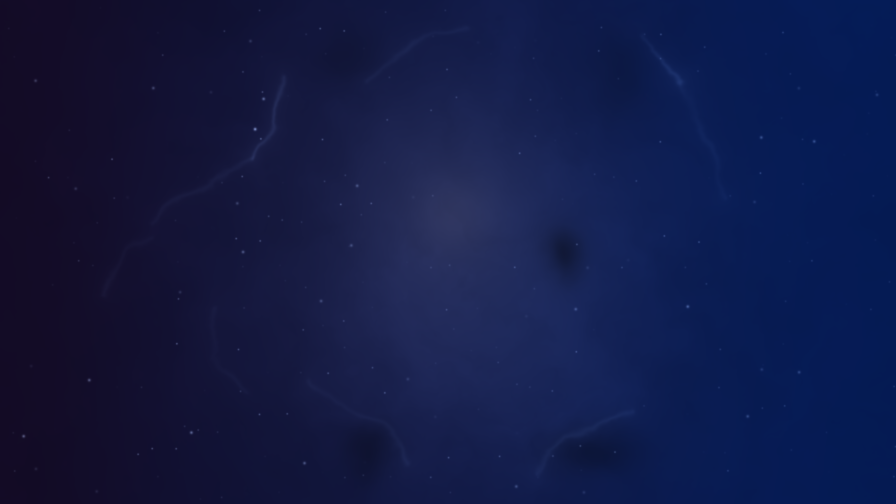
Write a Shadertoy shader that draws this background.

```glsl
// A dim nebula around a soft central light, fading from plum to deep blue.
// Gradients and Gaussian glows set the colour, warped line distances draw the
// gas rims, fractal noise adds cloud texture, and hashed cells place the stars.

const vec3 PLUM = vec3(0.075, 0.045, 0.150);
const vec3 INDIGO = vec3(0.058, 0.064, 0.198);
const vec3 NAVY = vec3(0.052, 0.085, 0.255);
const vec3 BLUE = vec3(0.020, 0.105, 0.330);
const vec3 GAS = vec3(0.058, 0.065, 0.085);
const vec3 CORE = vec3(0.085, 0.075, 0.060);
const vec3 RIM = vec3(0.075, 0.095, 0.125);
const vec3 STAR = vec3(0.38, 0.43, 0.50);

float hash(vec2 p) {
    return fract(sin(dot(p, vec2(127.1, 311.7))) * 43758.5453);
}

float noise(vec2 p) {
    vec2 i = floor(p), f = fract(p);
    f = f * f * (3.0 - 2.0 * f);
    float low = mix(hash(i), hash(i + vec2(1, 0)), f.x);
    float high = mix(hash(i + vec2(0, 1)), hash(i + vec2(1, 1)), f.x);
    return mix(low, high, f.y);
}

float fbm(vec2 p) {
    float sum = 0.0, gain = 0.5;
    for (int i = 0; i < 5; i++) {
        sum += gain * noise(p);
        p = mat2(1.6, 1.2, -1.2, 1.6) * p + 3.7;
        gain *= 0.5;
    }
    return sum;
}

// Gaussian spot with separate horizontal and vertical radii.
float glow(vec2 p, vec2 center, vec2 radius) {
    vec2 d = (p - center) / radius;
    return exp(-dot(d, d));
}

float segment(vec2 p, vec2 a, vec2 b) {
    vec2 d = b - a;
    return length(p - a - d * clamp(dot(p - a, d) / dot(d, d), 0.0, 1.0));
}

// Thin bright crest with a wider haze along a bent line.
float rim(vec2 p, vec2 a, vec2 b, vec2 c) {
    float d = min(segment(p, a, b), segment(p, b, c));
    return 0.65 * exp(-d * d / 0.00003) + 0.35 * exp(-d / 0.022);
}

vec3 backdrop(float x) {
    vec3 color = mix(PLUM, INDIGO, smoothstep(0.0, 0.30, x));
    color = mix(color, NAVY, smoothstep(0.22, 0.58, x));
    return mix(color, BLUE, smoothstep(0.48, 0.95, x));
}

// One jittered star in some cells of a grid.
float stars(vec2 p, float cells, float density, float radius) {
    vec2 q = p * cells, id = floor(q);
    vec2 place = 0.2 + 0.6 * vec2(hash(id + 7.3), hash(id + 19.1));
    float d = length(q - id - place) / cells;
    float power = hash(id + 41.7);
    return step(hash(id), density) * power * power * exp(-d * d / (radius * radius));
}

void mainImage(out vec4 fragColor, in vec2 fragCoord) {
    vec2 uv = fragCoord / iResolution.xy;
    vec2 p = vec2(uv.x * 16.0 / 9.0, uv.y);
    vec2 drift = vec2(fbm(p * 9.0), fbm(p * 9.0 + 31.0)) - 0.48;
    vec2 q = p + drift * 0.055;
    float cloud = fbm(p * 5.0 + drift * 1.5);

    // Background and broad gas cloud.
    vec3 color = backdrop(uv.x);
    float gas = glow(q, vec2(0.91, 0.50), vec2(0.43, 0.46));
    gas += 0.18 * glow(q, vec2(1.05, 0.24), vec2(0.25, 0.18));
    color += GAS * gas * (0.72 + 0.56 * cloud);
    color *= 0.94 + 0.12 * cloud;

    // Central light.
    vec2 heart = vec2(0.903, 0.572);
    color += CORE * (0.48 * glow(p, heart, vec2(0.075))
                   + 0.52 * glow(p, heart, vec2(0.19, 0.21)));

    // Dark pockets in the gas.
    float dark = 0.55 * glow(q, vec2(1.116, 0.485), vec2(0.038, 0.052));
    dark += 0.35 * glow(q, vec2(0.730, 0.095), vec2(0.040, 0.055));
    dark += 0.38 * glow(q, vec2(1.185, 0.105), vec2(0.090, 0.045));
    dark += 0.18 * glow(q, vec2(1.240, 0.850), vec2(0.060, 0.080));
    dark += 0.18 * glow(q, vec2(0.700, 0.890), vec2(0.060, 0.050));
    color *= 1.0 - 0.75 * dark;

    // Lit rims of the gas shells.
    float rims = 0.75 * rim(q, vec2(0.567, 0.838), vec2(0.537, 0.745), vec2(0.498, 0.680));
    rims += 0.42 * rim(q, vec2(0.498, 0.680), vec2(0.370, 0.611), vec2(0.300, 0.560));
    rims += 0.35 * rim(q, vec2(0.300, 0.530), vec2(0.243, 0.514), vec2(0.220, 0.421));
    rims += 0.45 * rim(q, vec2(0.736, 0.838), vec2(0.800, 0.896), vec2(0.914, 0.954));
    rims += 0.65 * rim(q, vec2(1.285, 0.930), vec2(1.330, 0.885), vec2(1.361, 0.838));
    rims += 0.30 * rim(q, vec2(1.361, 0.838), vec2(1.400, 0.722), vec2(1.424, 0.618));
    rims += 0.30 * rim(q, vec2(0.421, 0.394), vec2(0.428, 0.282), vec2(0.498, 0.225));
    rims += 0.40 * rim(q, vec2(0.625, 0.248), vec2(0.764, 0.139), vec2(0.800, 0.074));
    rims += 0.40 * rim(q, vec2(1.065, 0.074), vec2(1.134, 0.132), vec2(1.260, 0.178));
    color += RIM * rims * (0.45 + 0.8 * noise(p * 14.0));

    // Sparse stars of two sizes.
    float light = stars(p, 9.0, 0.30, 0.0030) + 0.5 * stars(p + 5.0, 24.0, 0.22, 0.0020);
    color += STAR * light * (1.0 - 0.55 * smoothstep(0.75, 1.0, uv.x));

    fragColor = vec4(color, 1.0);
}
```
